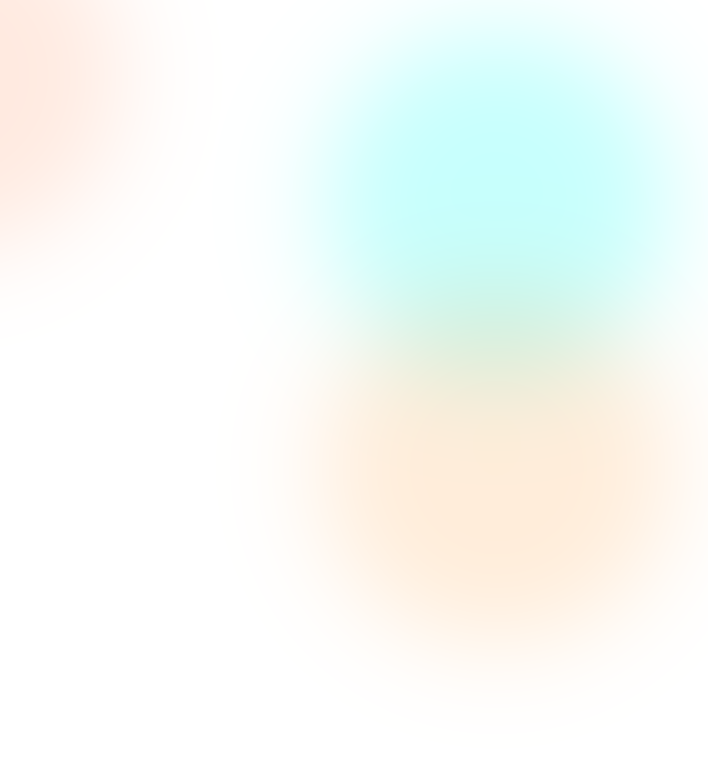
Reproduce this background procedurally as a WebGL 1 fragment shader.

```glsl
precision highp float;
// Three soft blurred discs, coral, cyan and orange, glowing on a white ground.

uniform vec2 u_resolution;

// Lengths are in units of the canvas height.
const float BLUR = 0.065;

const vec2 CORAL_CENTER = vec2(-0.072, 0.902);
const float CORAL_RADIUS = 0.222;
const vec4 CORAL = vec4(1.0, 0.44, 0.18, 0.15);

const vec2 CYAN_CENTER = vec2(0.647, 0.735);
const float CYAN_RADIUS = 0.217;
const vec4 CYAN = vec4(0.0, 1.0, 0.96, 0.22);

const vec2 ORANGE_CENTER = vec2(0.647, 0.391);
const float ORANGE_RADIUS = 0.222;
const vec4 ORANGE = vec4(1.0, 0.52, 0.02, 0.15);

const vec3 GROUND = vec3(1.0);

// Smooth approximation of the Gaussian cumulative distribution.
float gaussianStep(float x) {
  x = clamp(x, -5.0, 5.0);
  return 1.0 / (1.0 + exp(-x * (1.5976 + 0.0706 * x * x)));
}

// Lays a blurred disc over the colour below; tint.a is its opacity.
vec3 addGlow(vec3 below, vec2 p, vec2 center, float radius, vec4 tint) {
  float coverage = gaussianStep((radius - distance(p, center)) / BLUR);
  return mix(below, tint.rgb, tint.a * coverage);
}

void main() {
  vec2 p = gl_FragCoord.xy / u_resolution.y;

  vec3 color = GROUND;
  color = addGlow(color, p, CORAL_CENTER, CORAL_RADIUS, CORAL);
  color = addGlow(color, p, CYAN_CENTER, CYAN_RADIUS, CYAN);
  color = addGlow(color, p, ORANGE_CENTER, ORANGE_RADIUS, ORANGE);

  gl_FragColor = vec4(color, 1.0);
}
```
